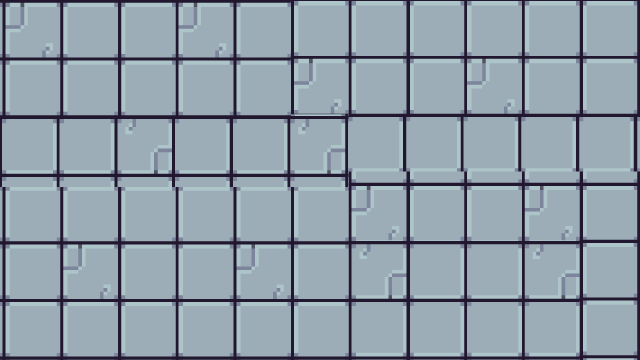
This texture is drawn by a WebGL 1 fragment shader. Its source:

```glsl
precision highp float;
// Pale blue-grey pixel-style wall tiles, dark grout, chipped corners and shifted panels.

uniform vec2 u_resolution;

const float TILES_ACROSS = 11.09;
const float CELLS = 16.0;      // cells per tile side, the first one is grout
const float LAST = 14.0;       // last cell of a tile face
const int SAMPLES = 4;         // smoothing grid per side

const vec3 FACE = vec3(0.61, 0.68, 0.72);
const vec3 HIGHLIGHT = vec3(0.68, 0.77, 0.79);
const vec3 SHADE = vec3(0.49, 0.52, 0.61);
const vec3 DEEP = vec3(0.32, 0.32, 0.39);
const vec3 GROUT = vec3(0.13, 0.09, 0.18);

// A panel of tiles: grid origin, half turn, chipped column (modulo 3) and row
struct Panel {
  vec2 origin;
  bool turned;
  vec2 chip;
};

float hash(float n) {
  return fract(sin(n * 91.37 + 4.1) * 4375.85);
}

// True when the cell lies in the inclusive block from lo to hi
bool inBlock(vec2 cell, vec2 lo, vec2 hi) {
  return all(greaterThan(cell, lo - 0.5)) && all(lessThan(cell, hi + 0.5));
}

bool isCell(vec2 cell, float x, float y) {
  return inBlock(cell, vec2(x, y), vec2(x, y));
}

// Choose the panel at p, in tile units with y pointing down
Panel panelAt(vec2 p) {
  const float X0 = 0.044;
  const float XSHIFT = -0.018;
  vec2 none = vec2(-9.0);
  if (p.x < 5.04 && p.y < 2.014) return Panel(vec2(X0, -0.002), false, vec2(0.0, 0.0));
  if (p.y < 1.978) return Panel(vec2(X0, -0.031), false, vec2(2.0, 1.0));
  if (p.x < 6.04) {
    if (p.y < 3.24) return Panel(vec2(XSHIFT, 0.012), true, vec2(2.0, 2.0));
    return Panel(vec2(X0, 0.179), false, vec2(1.0, 4.0));
  }
  if (p.y < 2.97) return Panel(vec2(XSHIFT, -0.024), true, none);
  if (p.x > 10.04 && p.y > 4.154) return Panel(vec2(X0, 0.154), false, none);
  if (p.y < 4.165) return Panel(vec2(X0, 0.167), false, vec2(0.0, 3.0));
  return Panel(vec2(X0, 0.177), true, vec2(0.0, 4.0));
}

// Large chip at one corner and a small one at the opposite edge
vec3 addChips(vec3 color, vec2 cell) {
  // Lit rims
  if (inBlock(cell, vec2(5.0, 1.0), vec2(5.0, 5.0))
      || inBlock(cell, vec2(1.0, 7.0), vec2(3.0, 7.0))
      || isCell(cell, 4.0, 6.0) || isCell(cell, 11.0, 13.0)
      || inBlock(cell, vec2(11.0, 11.0), vec2(12.0, 11.0))
      || isCell(cell, 12.0, 12.0)) color = HIGHLIGHT;
  // Shaded cracks
  if (inBlock(cell, vec2(4.0, 0.0), vec2(4.0, 5.0))
      || inBlock(cell, vec2(0.0, 6.0), vec2(3.0, 6.0))
      || inBlock(cell, vec2(10.0, 13.0), vec2(10.0, 14.0))
      || isCell(cell, 11.0, 12.0)) color = SHADE;
  if (isCell(cell, 4.0, 0.0)) color = DEEP;
  return color;
}

// Tile face with two lit sides and four shaded corners
vec3 tileFace(vec2 cell, bool chipped) {
  vec3 color = min(cell.x, cell.y) < 0.5 ? HIGHLIGHT : FACE;
  if (chipped) color = addChips(color, cell);
  vec2 edgeDistance = min(cell, LAST - cell);
  if (max(edgeDistance.x, edgeDistance.y) < 0.5) color = SHADE;
  return color;
}

vec3 wall(vec2 p) {
  Panel panel = panelAt(p);
  vec2 grid = p - panel.origin;
  vec2 tile = floor(grid);
  vec2 local = fract(grid) * CELLS;

  // Grout width varies a little from line to line
  vec2 groutWidth = 0.76 + 0.24 * vec2(hash(tile.x), hash(tile.y + 20.0));
  if (local.x < groutWidth.x || local.y < groutWidth.y) return GROUT;

  vec2 cell = max(floor(local) - 1.0, 0.0);
  if (panel.turned) cell = LAST - cell;
  float column = floor(mod(tile.x + 0.5, 3.0));
  bool chipped = distance(vec2(column, tile.y), panel.chip) < 0.5;
  return tileFace(cell, chipped);
}

void main() {
  vec3 sum = vec3(0.0);
  for (int j = 0; j < SAMPLES; j++) {
    for (int i = 0; i < SAMPLES; i++) {
      vec2 jitter = (vec2(float(i), float(j)) + 0.5) / float(SAMPLES) - 0.5;
      vec2 pos = gl_FragCoord.xy + jitter;
      pos.y = u_resolution.y - pos.y;
      sum += wall(pos * TILES_ACROSS / u_resolution.x);
    }
  }
  gl_FragColor = vec4(sum / float(SAMPLES * SAMPLES), 1.0);
}
```
